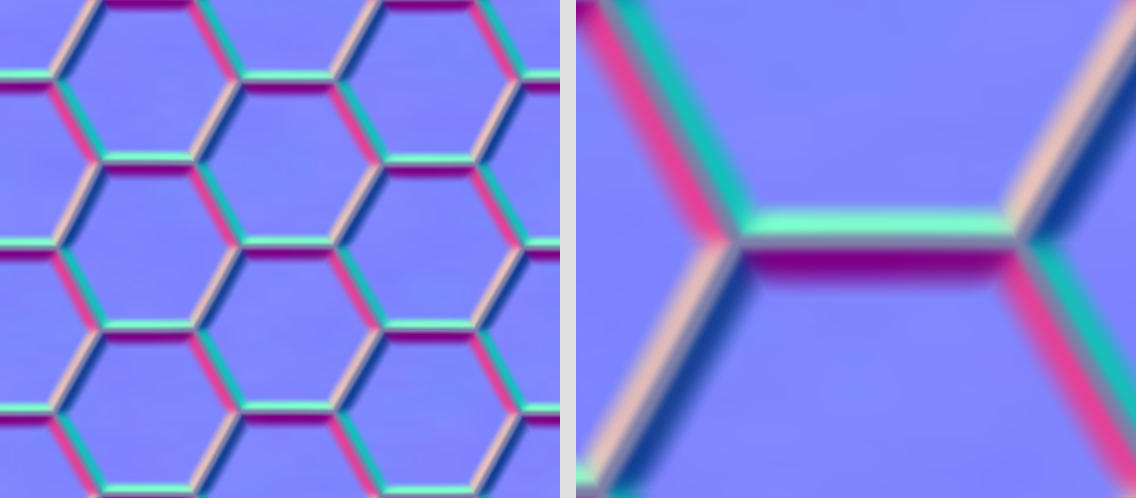
Left: the whole. Right: its middle third, enlarged.
This texture map is drawn by a WebGL 1 fragment shader. Its source:

```glsl
precision highp float;
// Tiling normal map of soft-bevelled hexagonal tiles with faintly uneven faces.

uniform vec2 u_resolution;

float hash(vec2 p) {
  vec3 q = fract(vec3(p.xyx) * 0.1031);
  q += dot(q, q.yzx + 33.33);
  return fract((q.x + q.y) * q.z);
}

// Value noise in -0.5..0.5 that wraps after one canvas
float wrappedNoise(vec2 uv, vec2 cells, float seed) {
  vec2 p = uv * cells;
  vec2 i = floor(p);
  vec2 f = fract(p);
  f = f * f * f * (f * (f * 6.0 - 15.0) + 10.0);
  vec2 lo = mod(i, cells);
  vec2 hi = mod(i + 1.0, cells);
  float bottom = mix(hash(lo + seed), hash(vec2(hi.x, lo.y) + seed), f.x);
  float top = mix(hash(vec2(lo.x, hi.y) + seed), hash(hi + seed), f.x);
  return mix(bottom, top, f.y) - 0.5;
}

// Offset from the nearest centre of flat-topped hexagons of height 1
vec2 hexLocal(vec2 p) {
  vec2 period = vec2(1.7320508, 1.0);
  vec2 a = mod(p + 0.5 * period, period) - 0.5 * period;
  vec2 b = mod(p, period) - 0.5 * period;
  return dot(a, a) < dot(b, b) ? a : b;
}

void main() {
  vec2 uv = gl_FragCoord.xy / u_resolution;

  // Four columns by three rows, slightly irregular
  vec2 wobble = vec2(wrappedNoise(uv, vec2(4.0), 3.0),
                     wrappedNoise(uv, vec2(4.0), 17.0));
  vec2 p = (uv + 0.008 * wobble - vec2(0.2651, 0.171)) * vec2(3.4641016, 3.0);
  vec2 local = hexLocal(p);

  // Edge distance, and outward direction blended at the corners
  float edge = 1.0;
  float total = 0.0;
  vec2 outward = vec2(0.0);
  for (int i = 0; i < 6; i++) {
    float angle = radians(30.0 + 60.0 * float(i));
    vec2 side = vec2(cos(angle), sin(angle));
    float d = 0.5 - dot(local, side);
    float weight = exp(-70.0 * d);
    edge = min(edge, d);
    outward += side * weight;
    total += weight;
  }
  outward /= total;

  // Bevel slope, levelling out in the middle of the groove
  float bevel = 1.0 - smoothstep(0.035, 0.105 + 0.015 * outward.y, edge);
  float slope = smoothstep(0.0, 0.032, edge);
  float wear = 1.0 + 0.12 * wrappedNoise(uv, vec2(16.0, 15.0), 41.0);

  // Shallow dents on the faces
  vec2 dents = 0.03 * vec2(wrappedNoise(uv, vec2(10.0, 9.0), 5.0),
                           wrappedNoise(uv, vec2(9.0, 12.0), 29.0));
  dents += 0.015 * vec2(wrappedNoise(uv, vec2(24.0, 36.0), 53.0),
                        wrappedNoise(uv, vec2(20.0, 40.0), 67.0));
  vec3 face = vec3(vec2(0.495, 0.52) + dents, 0.995);

  // Encode the tilt in red and green, the height component in blue
  vec3 tilted = vec3(0.49 + 0.47 * wear * slope * outward.x,
                     0.5 - 0.5 * wear * slope * outward.y,
                     0.66 - 0.14 * slope * outward.y);
  gl_FragColor = vec4(clamp(mix(face, tilted, bevel), 0.0, 1.0), 1.0);
}
```
